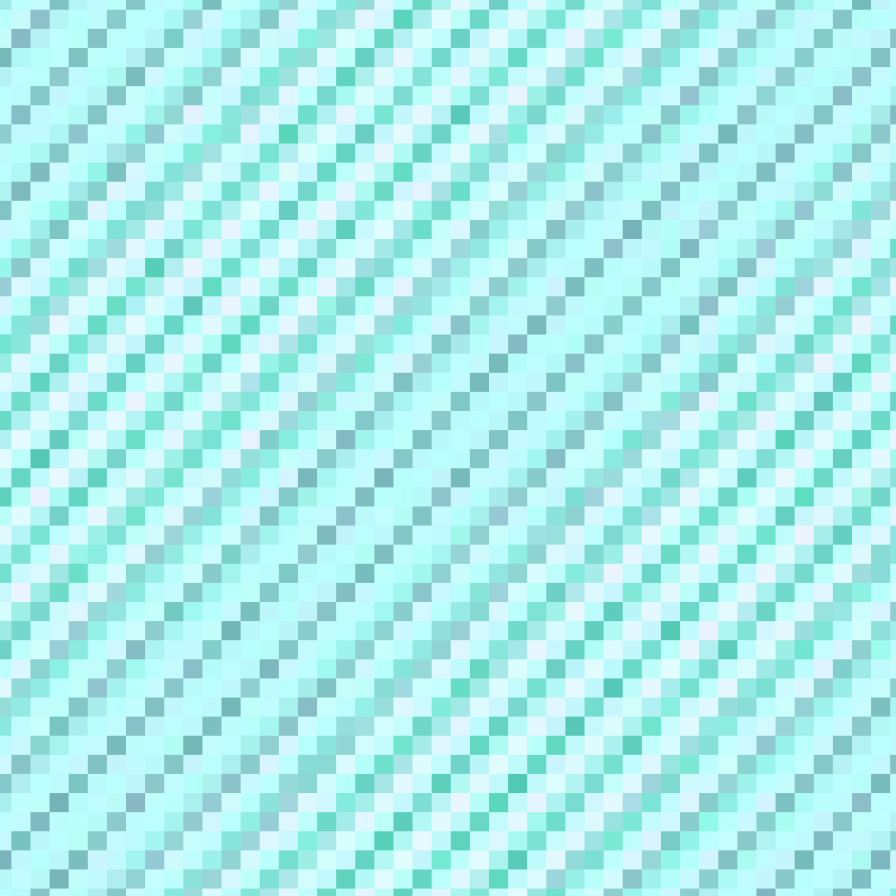
Give the GLSL for this pattern, as a Shadertoy shader.

```glsl
// Pale aqua mosaic of square cells: a diagonal wave sampled per cell, beating into broad bands.

const float TAU = 6.2831853;
const float CELLS = 46.9;                   // cells across the canvas
const float WAVE_PERIOD = 3.81;             // in diagonal steps
const float WAVE_PEAK = 0.9;
const float BAND_PERIOD = 42.0;             // slate band to slate band
const float BAND_CENTER = -1.0;
const vec2 GRID_SHIFT = vec2(0.0031, -0.0013);

const vec3 CYAN = vec3(0.745, 0.985, 0.985);
const vec3 AQUA = vec3(0.61, 0.97, 0.93);
const vec3 TEAL = vec3(0.41, 0.84, 0.77);
const vec3 SLATE = vec3(0.51, 0.76, 0.77);
const vec3 ICE = vec3(0.73, 1.0, 0.99);
const vec3 WHITE = vec3(0.89, 0.975, 1.0);

vec2 gradientAt(vec2 corner) {
    vec3 q = fract(corner.xyx * vec3(0.1031, 0.1030, 0.0973));
    q += dot(q, q.yzx + 33.33);
    float angle = TAU * fract((q.x + q.y) * q.z);
    return vec2(cos(angle), sin(angle));
}

// Gradient noise, roughly -0.7 to 0.7
float gradientNoise(vec2 p) {
    vec2 i = floor(p);
    vec2 f = fract(p);
    vec2 u = f * f * f * (f * (f * 6.0 - 15.0) + 10.0);
    vec2 e = vec2(1.0, 0.0);
    float a = dot(gradientAt(i), f);
    float b = dot(gradientAt(i + e.xy), f - e.xy);
    float c = dot(gradientAt(i + e.yx), f - e.yx);
    float d = dot(gradientAt(i + e.xx), f - e.xx);
    return mix(mix(a, b, u.x), mix(c, d, u.x), u.y);
}

float wave(float x, float center, float period) {
    return cos(TAU * (x - center) / period);
}

// Dark side runs through aqua to teal, or straight to slate; light side to white or ice
vec3 toneColor(float tone, float tealness) {
    float dark = clamp(tone, 0.0, 1.2);
    vec3 teal = mix(CYAN, AQUA, min(dark * 2.0, 1.0));
    teal = mix(teal, TEAL, max(dark * 2.0 - 1.0, 0.0));
    vec3 slate = mix(CYAN, SLATE, pow(dark, 1.15));
    vec3 light = mix(CYAN, mix(ICE, WHITE, tealness), clamp(-tone, 0.0, 1.1));
    return tone > 0.0 ? mix(slate, teal, tealness) : light;
}

vec3 cellColor(vec2 cell) {
    float diagonal = cell.x - cell.y - 1.0;
    float parity = mod(diagonal, 2.0) < 0.5 ? 1.0 : -1.0;
    float band = wave(diagonal, BAND_CENTER, BAND_PERIOD);

    // Irregular strength, hue and tint from cell to cell
    vec2 site = cell * 1.37 + 160.41;
    float strength = gradientNoise(site);
    float hue = gradientNoise(site + 41.6);
    float tint = gradientNoise(site + 97.3);

    float tone = wave(diagonal, WAVE_PEAK, WAVE_PERIOD) * (1.0 + 0.5 * strength);
    float tealness = 0.5 + 0.45 * parity - 0.5 * band + 1.2 * hue;
    vec3 color = toneColor(tone + 0.15 * hue, clamp(tealness, 0.0, 1.0));
    color += tint * vec3(0.06, -0.05, 0.02);
    return clamp(color, 0.0, 1.0);
}

// Mosaic with cell borders smoothed over one pixel
vec3 mosaic(vec2 p, float pixel) {
    vec2 first = floor(p - 0.5);
    vec2 blend = clamp((fract(p - 0.5) - 0.5) / pixel + 0.5, 0.0, 1.0);
    vec3 sum = vec3(0.0);
    for (int y = 0; y < 2; y++) {
        for (int x = 0; x < 2; x++) {
            vec2 corner = vec2(x, y);
            vec2 weight = mix(1.0 - blend, blend, corner);
            sum += weight.x * weight.y * cellColor(first + corner);
        }
    }
    return sum;
}

void mainImage(out vec4 fragColor, in vec2 fragCoord) {
    vec2 uv = (fragCoord - 0.5 * iResolution.xy) / iResolution.y;
    float pixel = CELLS / iResolution.y;
    fragColor = vec4(mosaic((uv - GRID_SHIFT) * CELLS, pixel), 1.0);
}
```
